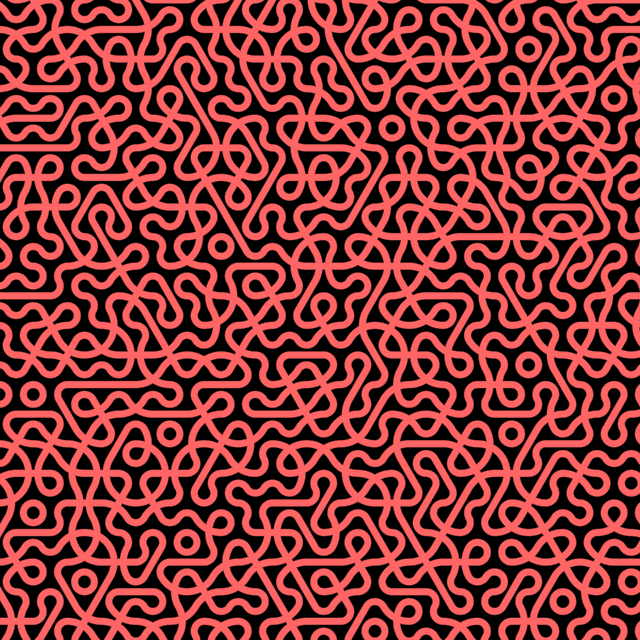
Reproduce this pattern procedurally as a three.js fragment shader.

```glsl
#define TILES 18.73
#define ORIGIN vec2(0.399, 0.769)
#define HALF_STROKE 0.104
#define SOFTNESS 0.0021
#define SEED 17.0
#define INK vec3(1.0, 0.396, 0.392)
#define GROUND vec3(0.004, 0.0, 0.0)

varying vec2 vUv;

const float SIXTH_TURN = 1.04719755;
const vec2 GRID = vec2(1.0, 1.7320508);

vec2 hash22(vec2 p) {
  vec3 q = fract(vec3(p.xyx) * vec3(0.1031, 0.1030, 0.0973));
  q += dot(q, q.yzx + 33.33);
  return fract((q.xx + q.yz) * q.zy);
}

vec2 polar(float sixths, float radius) {
  float angle = sixths * SIXTH_TURN;
  return radius * vec2(cos(angle), sin(angle));
}

// Tight arc round a hexagon corner, joining two neighbouring sides
float cornerArc(vec2 p, float side) {
  return abs(length(p - polar(side + 0.5, 0.57735)) - 0.288675);
}

// Wide arc round a neighbouring centre, joining sides two steps apart
float wideArc(vec2 p, float side) {
  return abs(length(p - polar(side, 1.0)) - 0.866025);
}

// Distance to the three strands of one tile, in four kinds
float strands(vec2 p, float kind) {
  float straight = abs(p.y);
  if (kind < 1.0)
    return min(cornerArc(p, 0.0), min(cornerArc(p, 2.0), cornerArc(p, 4.0)));
  if (kind < 2.0)
    return min(straight, min(cornerArc(p, 1.0), cornerArc(p, 4.0)));
  if (kind < 3.0)
    return min(cornerArc(p, 0.0), min(wideArc(p, 3.0), wideArc(p, 4.0)));
  return min(straight, min(wideArc(p, 0.0), wideArc(p, 3.0)));
}

void main() {
  vec2 p = (vUv - ORIGIN) * TILES;

  // Nearest hexagon centre from two interleaved grids
  vec2 a = mod(p, GRID) - 0.5 * GRID;
  vec2 b = mod(p - 0.5 * GRID, GRID) - 0.5 * GRID;
  vec2 local = dot(a, a) < dot(b, b) ? a : b;
  vec2 cell = floor((p - local) / (0.5 * GRID) + 0.5);

  // Random kind and sixth-turn rotation per tile
  vec2 rnd = hash22(cell + 100.0 + SEED);
  vec2 axis = polar(floor(rnd.y * 6.0), 1.0);
  local = vec2(dot(local, axis), dot(local, vec2(-axis.y, axis.x)));

  float edge = (HALF_STROKE - strands(local, rnd.x * 4.0)) / TILES;
  float cover = clamp(edge / SOFTNESS + 0.5, 0.0, 1.0);
  gl_FragColor = vec4(mix(GROUND, INK, cover), 1.0);
}
```
